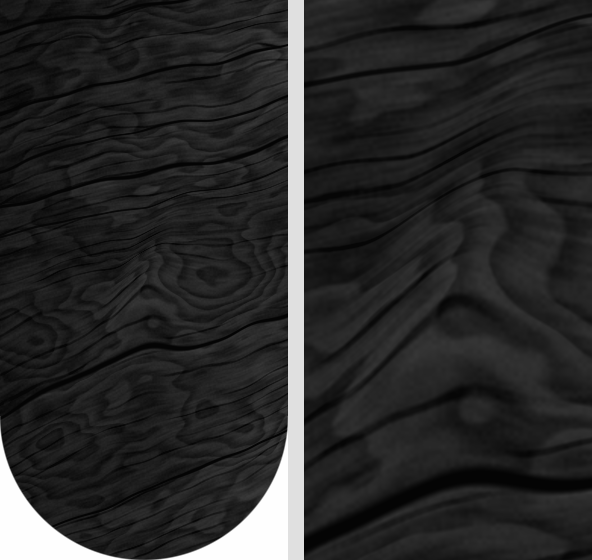
Left, the full canvas; right, a detail of the centre.
Reproduce this texture procedurally as a Shadertoy shader.

```glsl
// Charred, weathered wood on a white ground, cut to a panel with a round foot.
// A bent "flow" height follows the fibres; cracks, hairlines, growth rings and
// fine fibres are all drawn as functions of that height.

const vec3 PAPER = vec3(0.995);
const float DARK_TONE = 0.066;
const float LIGHT_TONE = 0.180;
const float RING_CONTRAST = 0.062;
const float FIBRE_CONTRAST = 0.075;
const float HAIRLINE_DEPTH = 0.075;
const float HAIRLINE_RATE = 23.0;
const float FOLD_LIFT = 0.12;

// Main cracks: height at the left edge, strength
const vec2 CRACKS[7] = vec2[7](
    vec2(0.06, 0.55), vec2(0.535, 1.0), vec2(1.11, 0.4), vec2(1.24, 1.0),
    vec2(1.40, 0.5), vec2(1.59, 0.55), vec2(1.84, 0.8));

// Centres of the oval ring figures
const vec2 KNOTS[4] = vec2[4](
    vec2(0.08, 0.78), vec2(0.23, 0.37), vec2(0.80, 0.46), vec2(0.72, 0.98));

float hash(vec2 p) {
    vec3 q = fract(vec3(p.xyx) * 0.1031);
    q += dot(q, q.yzx + 33.33);
    return fract((q.x + q.y) * q.z);
}

float noise(vec2 p) {
    vec2 i = floor(p), f = fract(p);
    f = f * f * (3.0 - 2.0 * f);
    return mix(mix(hash(i), hash(i + vec2(1, 0)), f.x),
               mix(hash(i + vec2(0, 1)), hash(i + vec2(1, 1)), f.x), f.y);
}

float fbm(vec2 p) {
    float sum = 0.0, amp = 0.533;
    for (int i = 0; i < 4; i++) {
        sum += amp * noise(p);
        p = mat2(1.6, 1.2, -1.2, 1.6) * p + 7.3;
        amp *= 0.5;
    }
    return sum;
}

// Fibre height: rises to the right, ripples, and bends up over a diagonal fold
float flowHeight(vec2 p) {
    float slope = mix(0.40, 0.20, smoothstep(0.3, 1.7, p.y));
    float v = p.y - slope * p.x;
    v += 0.10 * (noise(p * vec2(2.6, 2.2) + 3.0) - 0.5);
    v += 0.030 * (noise(p * vec2(8.0, 5.0) + 11.0) - 0.5);
    float across = p.x - 0.377 - 0.49 * (p.y - 0.824);
    float level = (p.y - 1.04) / 0.20;
    float fold = smoothstep(-0.07, 0.07, across) * smoothstep(0.6, 0.05, across);
    return v - FOLD_LIFT * fold * exp(-level * level);
}

// Scalloped growth rings, soft on one side and sharp on the other
float growthRings(vec2 p, float v) {
    float field = 7.0 * fbm(vec2(p.x * 2.8, v * 5.0) + 20.0) + 5.0 * v;
    for (int i = 0; i < 4; i++) {
        vec2 d = (p - KNOTS[i]) * vec2(7.0, 11.0);
        field += 3.0 * exp(-dot(d, d) * 0.6);
    }
    float ring = fract(field);
    return smoothstep(0.0, 0.7, ring) * (1.0 - smoothstep(0.82, 1.0, ring));
}

// Broken thin splits that run along the fibres
float hairlines(vec2 p, float v) {
    float q = v * HAIRLINE_RATE + 2.2 * fbm(vec2(p.x * 2.5, v * 5.0) + 40.0);
    float line = 1.0 - smoothstep(0.02, 0.14, abs(fract(q) - 0.5));
    float broken = noise(vec2(p.x * 4.5, floor(q) * 7.3));
    return line * smoothstep(0.35, 0.75, broken);
}

// Deep cracks: x = darkness of the gap, y = shading of the lips
vec2 deepCracks(vec2 p, float v) {
    vec2 result = vec2(0.0);
    for (int i = 0; i < 7; i++) {
        float h = CRACKS[i].x, strength = CRACKS[i].y;
        float d = v - h - 0.016 * (noise(vec2(p.x * 9.0, h * 50.0)) - 0.5);
        float width = strength * (0.004 + 0.009 * noise(vec2(p.x * 7.0, h * 90.0)));
        float gap = 1.0 - smoothstep(width * 0.35, width + 0.003, abs(d));
        result.x = max(result.x, gap * min(1.0, 0.45 + strength));
        result.y -= strength * sign(d) * exp(-abs(d) / 0.028) * (1.0 - gap);
    }
    return result;
}

float woodTone(vec2 p) {
    float v = flowHeight(p);
    vec2 grain = vec2(p.x, v);
    float light = 0.55 * p.x + 1.0 * fbm(grain * vec2(2.0, 3.2) + 60.0) - 0.27;
    float tone = mix(DARK_TONE, LIGHT_TONE, clamp(light, 0.0, 1.1));
    float relief = 0.65 + 0.6 * light;
    tone += RING_CONTRAST * relief * (growthRings(p, v) - 0.55);
    float fibre = 0.6 * noise(grain * vec2(13.0, 110.0))
                + 0.4 * noise(grain * vec2(30.0, 175.0) + 5.0);
    tone += FIBRE_CONTRAST * relief * (fibre - 0.5);
    tone += 0.022 * (noise(p * 190.0) - 0.5);
    tone -= HAIRLINE_DEPTH * relief * hairlines(p, v);
    vec2 crack = deepCracks(p, v);
    tone += 0.028 * crack.y;
    return mix(max(tone, 0.025), 0.015, crack.x);
}

void mainImage(out vec4 fragColor, in vec2 fragCoord) {
    vec2 p = fragCoord / iResolution.x;
    float pixel = 1.0 / iResolution.x;
    // Panel: straight sides above, half disc below
    float edge = length(vec2(p.x - 0.5, min(p.y - 0.5, 0.0))) - 0.5;
    float outside = smoothstep(-pixel, pixel, edge) * step(p.y, 0.5);
    fragColor = vec4(mix(vec3(woodTone(p)), PAPER, outside), 1.0);
}
```
